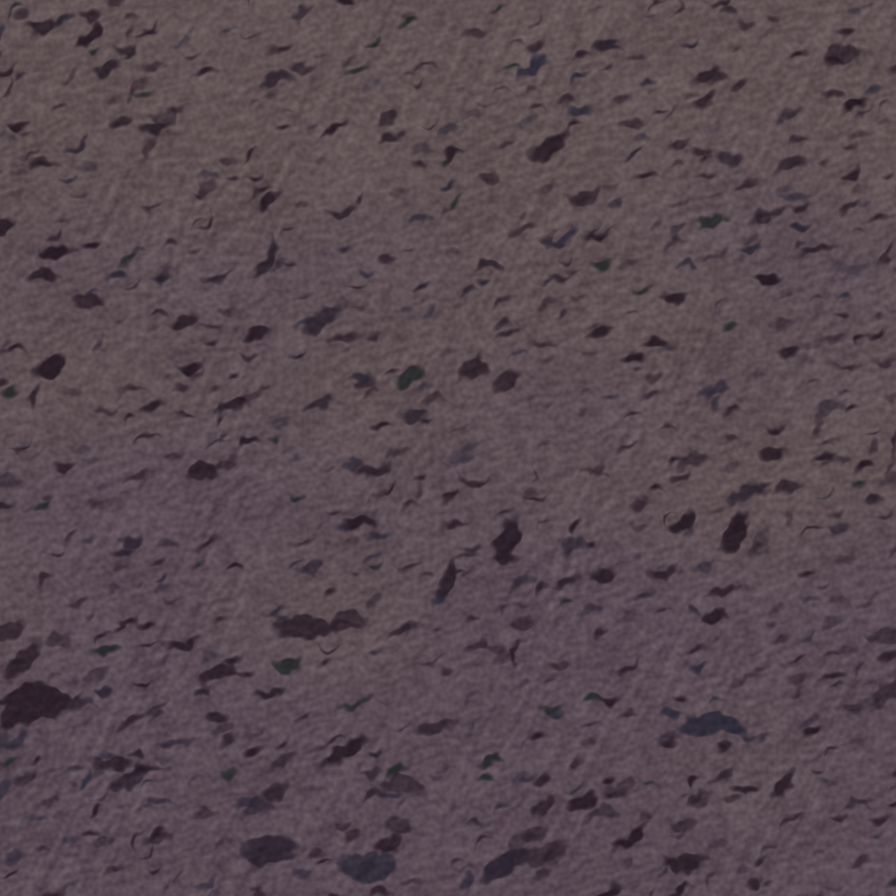
Reproduce this texture procedurally as a three.js fragment shader.

```glsl
#define TILT 0.30
#define SCRATCH_TILT 1.10
#define EDGE_SOFTNESS 0.0026
#define EDGE_ROUGHNESS 0.0075
#define GRAIN_CONTRAST 0.062
#define SCRATCH_CONTRAST 0.060
#define WARM_STONE vec3(0.376, 0.318, 0.328)
#define PURPLE_STONE vec3(0.350, 0.289, 0.329)
#define DARK_CLAST vec3(0.150, 0.102, 0.138)
#define SLATE_CLAST vec3(0.180, 0.165, 0.220)
#define GREEN_CLAST vec3(0.165, 0.170, 0.175)

varying vec2 vUv;

vec2 hash2(vec2 p) {
  p = vec2(dot(p, vec2(127.1, 311.7)), dot(p, vec2(269.5, 183.3)));
  return fract(sin(p) * 43758.55);
}

vec2 gradientAt(vec2 cell) {
  float angle = 6.2832 * hash2(cell).x;
  return vec2(cos(angle), sin(angle));
}

float gradientNoise(vec2 p) {
  vec2 i = floor(p);
  vec2 f = p - i;
  vec2 u = f * f * f * (f * (f * 6.0 - 15.0) + 10.0);
  vec2 e = vec2(1.0, 0.0);
  float low = mix(dot(gradientAt(i), f), dot(gradientAt(i + e), f - e), u.x);
  float high = mix(dot(gradientAt(i + e.yx), f - e.yx),
                   dot(gradientAt(i + e.xx), f - e.xx), u.x);
  return mix(low, high, u.y);
}

// Coordinates along and across a direction
vec2 turn(vec2 p, float angle) {
  float c = cos(angle);
  float s = sin(angle);
  return vec2(c * p.x + s * p.y, c * p.y - s * p.x);
}

// Scattered lens-shaped inclusions laid over the stone
vec3 addClasts(vec3 stone, vec2 uv, float size, float lowChance,
               float highChance, float minStrength, float seed) {
  vec2 cellSize = size * vec2(1.6, 1.0);
  vec2 p = turn(uv, TILT);
  vec2 home = floor(p / cellSize);
  float rough = min(EDGE_ROUGHNESS, 0.2 * size);
  vec2 warp = rough * vec2(gradientNoise(uv * 75.0 + seed),
                           gradientNoise(uv * 75.0 + seed + 37.0));
  for (int y = -1; y <= 1; y++) {
    for (int x = -1; x <= 1; x++) {
      vec2 id = home + vec2(float(x), float(y));
      vec2 place = hash2(id + seed);
      vec2 form = hash2(id + seed + 17.3);
      vec2 look = hash2(id + seed + 41.9);
      vec2 pose = hash2(id + seed + 73.1);
      vec2 centre = (id + 0.15 + 0.7 * place) * cellSize;
      float height = clamp(turn(centre, -TILT).y, 0.0, 1.0);
      float present = step(pose.x, mix(lowChance, highChance, height));

      // Bent ellipse with a rough outline
      float turnAway = (pose.y - 0.5) * 0.7 + step(0.9, place.y) * 0.7;
      vec2 d = turn(p - centre + warp, turnAway);
      float halfLength = size * mix(0.24, 0.58, form.x * form.x);
      float halfWidth = halfLength * mix(0.22, 0.55, form.y);
      d.y += (place.x - 0.5) * 0.7 * d.x * d.x / halfLength;
      vec2 radii = vec2(halfLength, halfWidth);
      float dist = (length(d / radii) - 1.0) * halfWidth;
      float cover = 1.0 - smoothstep(-EDGE_SOFTNESS, EDGE_SOFTNESS, dist);

      vec3 ink = mix(DARK_CLAST, SLATE_CLAST, smoothstep(0.55, 0.95, look.x));
      ink = mix(ink, GREEN_CLAST, step(0.95, look.y));
      float strength = mix(minStrength, 1.0, look.y);
      stone = mix(stone, ink, cover * strength * present);
    }
  }
  return stone;
}

void main() {
  // Warm upper stone fading into purple patches below
  float patches = gradientNoise(vUv * vec2(3.0, 5.0) + 8.0);
  float warmth = smoothstep(0.1, 0.9, vUv.y + 0.6 * patches);
  vec3 color = mix(PURPLE_STONE, WARM_STONE, warmth);
  color += 0.025 * gradientNoise(turn(vUv, TILT) * vec2(9.0, 18.0) + 3.0);

  // Inclusions, from faint specks to large lenses
  color = addClasts(color, vUv, 0.021, 0.40, 0.40, 0.10, 5.0);
  color = addClasts(color, vUv, 0.033, 0.62, 0.48, 0.35, 23.0);
  color = addClasts(color, vUv, 0.050, 0.36, 0.06, 0.50, 57.0);
  color = addClasts(color, vUv, 0.075, 0.34, -0.16, 0.75, 91.0);

  // Fine grain stretched along the bedding
  vec2 wobble = 0.006 * vec2(gradientNoise(vUv * 30.0),
                             gradientNoise(vUv * 30.0 + 19.0));
  float grain = gradientNoise(turn(vUv + wobble, TILT) * vec2(55.0, 130.0));
  grain += 0.8 * gradientNoise(vUv * 165.0 + 11.0);

  // Steep scratches in scattered bands
  vec2 s = turn(vUv + 0.5 * wobble, SCRATCH_TILT);
  float band = smoothstep(-0.35, 0.4, gradientNoise(s * vec2(3.0, 9.0) + 6.0));
  float scratch = gradientNoise(s * vec2(15.0, 125.0) + 29.0) * band;

  float stoneShare = smoothstep(0.12, 0.33, color.r);
  float relief = GRAIN_CONTRAST * grain + SCRATCH_CONTRAST * scratch;
  color += relief * mix(0.35, 1.0, stoneShare) * vec3(1.04, 1.0, 0.94);
  gl_FragColor = vec4(color, 1.0);
}
```
